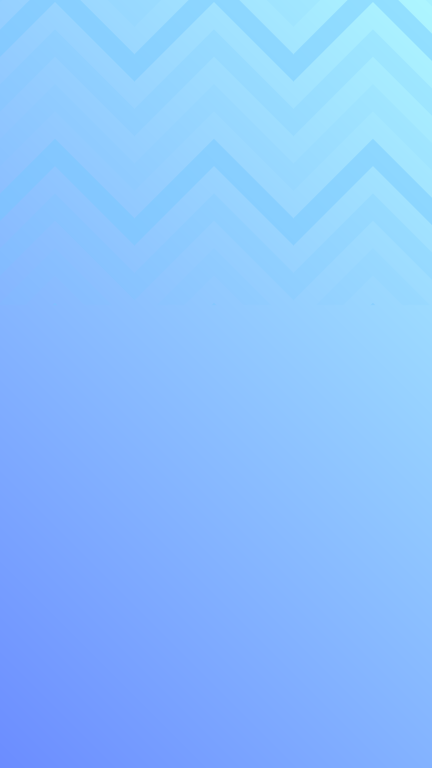
Reproduce this background procedurally as a WebGL 1 fragment shader.

```glsl
precision highp float;

uniform vec2 u_resolution;

// Lengths are fractions of the canvas width
#define LOW_COLOR vec3(0.42, 0.55, 1.0)
#define HIGH_COLOR vec3(0.68, 0.965, 1.0)
#define STRIPE_COLOR vec3(0.45, 0.78, 1.0)
#define ZIGZAG_PERIOD 0.368
#define PEAK_X 0.1273
#define PEAK_DEPTH 0.0046
#define STRIPE_HEIGHT 0.0633
#define PATTERN_DEPTH 0.706
#define STRONG_ALPHA 0.45
#define MEDIUM_ALPHA 0.2
#define FAINT_ALPHA 0.11

// Smooth stripe one unit tall, beginning at start
float stripe(float position, float start, float blur) {
  return smoothstep(0.5 + blur, 0.5 - blur, abs(position - start - 0.5));
}

// Triangle wave: zero at each peak, half a period at each valley
float zigzag(float x) {
  float halfPeriod = 0.5 * ZIGZAG_PERIOD;
  return abs(mod(x - PEAK_X + halfPeriod, ZIGZAG_PERIOD) - halfPeriod);
}

void main() {
  vec2 point = gl_FragCoord.xy / u_resolution.x;
  float height = u_resolution.y / u_resolution.x;
  float depth = height - point.y;
  float pixel = 1.0 / u_resolution.x;

  // Diagonal background gradient
  float diagonal = (point.x + point.y) / (1.0 + height);
  vec3 color = mix(LOW_COLOR, HIGH_COLOR, diagonal);

  // Chevron stripes in three strengths, repeating every six rows
  float row = (depth - zigzag(point.x) - PEAK_DEPTH) / STRIPE_HEIGHT;
  float position = mod(row - 0.5, 6.0);
  float blur = pixel / STRIPE_HEIGHT;
  float alpha = MEDIUM_ALPHA * stripe(position, 0.5, blur)
              + FAINT_ALPHA * stripe(position, 2.5, blur)
              + STRONG_ALPHA * stripe(position, 4.5, blur);

  // Flat lower end of the pattern
  alpha *= smoothstep(pixel, -pixel, depth - PATTERN_DEPTH);

  gl_FragColor = vec4(mix(color, STRIPE_COLOR, alpha), 1.0);
}
```
